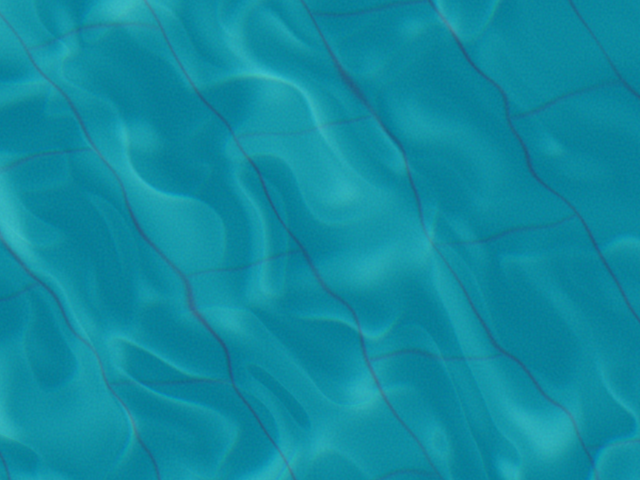
A WebGL 1 fragment shader for this texture:

```glsl
precision highp float;
uniform vec2 u_resolution;

float hash(vec2 p) {
  return fract(sin(dot(p, vec2(127.1, 311.7))) * 43758.5453);
}

float corner(vec2 cell, vec2 offset) {
  float angle = 6.2832 * hash(cell + offset);
  return dot(vec2(cos(angle), sin(angle)), -offset);
}

// Gradient noise, roughly -0.6 to 0.6
float noise(vec2 p) {
  vec2 i = floor(p), f = p - i;
  vec2 w = f * f * f * (f * (f * 6.0 - 15.0) + 10.0);
  vec4 g;
  for (int k = 0; k < 4; k++) {
    vec2 o = vec2(mod(float(k), 2.0), floor(float(k) / 2.0));
    float angle = 6.2832 * hash(i + o);
    float d = dot(vec2(cos(angle), sin(angle)), f - o);
    if (k == 0) g.x = d;
    else if (k == 1) g.y = d;
    else if (k == 2) g.z = d;
    else g.w = d;
  }
  return mix(mix(g.x, g.y, w.x), mix(g.z, g.w, w.x), w.y);
}

// Bright crest, sharp on one side and fading on the other
float fold(float n) {
  return smoothstep(-0.07, 0.03, n) * exp(-9.0 * max(n, 0.0));
}

// Position across the slanted tile columns
float columnAt(vec2 p) {
  return (p.x - 0.62 * (1.0 - p.y) - 0.009) / 0.3;
}

// Sunlight focused by the waves
float caustics(vec2 p) {
  vec2 flow = vec2(dot(p, vec2(0.66, -0.75)), dot(p, vec2(0.75, 0.66)));
  vec2 warp = vec2(noise(p * 4.0 + 7.0), noise(p * 4.0 + 31.0));
  float calm = smoothstep(1.7, 2.7, columnAt(p));
  float haze = smoothstep(-0.2, 0.5, noise(flow * vec2(4.0, 7.0) + warp + 3.0));
  float blotch = smoothstep(0.05, 0.5, noise(flow * vec2(7.0, 10.0) + 1.5 * warp + 50.0));
  float broad = fold(noise(flow * vec2(2.2, 4.6) + 1.1 * warp + 12.0));
  float fine = fold(noise(flow * vec2(4.5, 9.0) + 1.6 * warp + 70.0));
  float patches = smoothstep(-0.15, 0.4, noise(p * 4.5 + 90.0));
  float streak = noise(flow * vec2(4.0, 20.0) + 2.0 * warp);
  float light = 0.02 + haze * mix(0.27, 0.1, calm) + blotch * mix(0.28, 0.1, calm);
  light += broad * patches * 0.42 + fine * (1.0 - patches) * mix(0.16, 0.05, calm);
  return max(light + streak * mix(0.09, 0.03, calm), 0.0);
}

// Tile joints in running bond, bent by the water
float joints(vec2 p) {
  vec2 bend = vec2(noise(p * 3.5 + 20.0), noise(p * 3.5 + 45.0)) * 0.055;
  bend += vec2(noise(p * 9.0 + 5.0), noise(p * 9.0 + 63.0)) * 0.026;
  vec2 q = p + bend;
  float column = columnAt(q);
  float row = (1.0 - q.y + 0.12 * q.x - 0.105 - 0.2475 * mod(floor(column), 2.0)) / 0.495;
  float side = abs(fract(column + 0.5) - 0.5) * 0.255;
  float across = abs(fract(row + 0.5) - 0.5) * 0.495;
  float fade = 0.75 + 0.6 * noise(p * 6.0 + 81.0);
  float longJoint = exp(-pow(side / 0.0048, 2.0));
  float shortJoint = exp(-pow(across / 0.0055, 2.0)) * 0.55;
  return max(longJoint, shortJoint) * fade;
}

void main() {
  vec2 p = gl_FragCoord.xy / u_resolution.y;

  // Water splits the colours along the slope
  vec2 split = vec2(0.0045, -0.0055);
  vec3 light = vec3(caustics(p - split), caustics(p), caustics(p + split));
  vec3 joint = vec3(joints(p - 0.6 * split), joints(p), joints(p + 0.6 * split));

  vec3 deepWater = vec3(0.025, 0.497, 0.595);
  vec3 color = deepWater + light * vec3(0.12, 0.35, 0.25);
  color.r += 0.28 * light.g * light.r;
  color -= joint * vec3(-0.02, 0.15, 0.1);
  color.r += 0.07 * joint.g;

  // Film grain
  vec3 grain = vec3(noise(p * 170.0), noise(p * 170.0 + 300.0), noise(p * 170.0 + 600.0));
  color += 0.035 * grain;
  gl_FragColor = vec4(clamp(color, 0.0, 1.0), 1.0);
}
```
